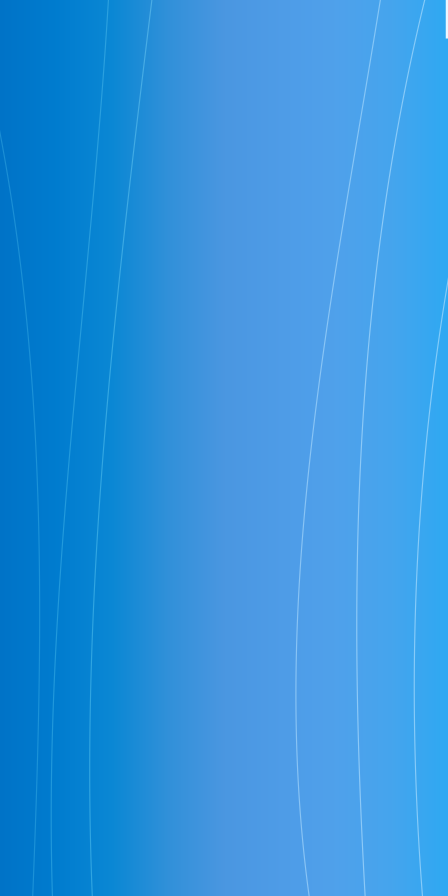
Give the GLSL for this background, as a Shadertoy shader.

```glsl
// Horizontal blue gradient through evenly spaced stops
vec3 blueGradient(float x) {
    vec3 stops[9] = vec3[9](
        vec3(0.00, 0.45, 0.78), vec3(0.00, 0.485, 0.81), vec3(0.04, 0.53, 0.83),
        vec3(0.19, 0.565, 0.85), vec3(0.29, 0.59, 0.88), vec3(0.305, 0.61, 0.905),
        vec3(0.31, 0.63, 0.92), vec3(0.27, 0.645, 0.93), vec3(0.18, 0.66, 0.95));
    float position = clamp(x, 0.0, 1.0) * 8.0;
    int index = min(int(position), 7);
    return mix(stops[index], stops[index + 1], position - float(index));
}

// Cubic Bezier value; controls run from the bottom to the top
float bezier(vec4 c, float t) {
    float s = 1.0 - t;
    return dot(c, vec4(s * s * s, 3.0 * s * s * t, 3.0 * s * t * t, t * t * t));
}

// Slope of the same curve
float bezierSlope(vec4 c, float t) {
    float s = 1.0 - t;
    return 3.0 * dot(c.yzw - c.xyz, vec3(s * s, 2.0 * s * t, t * t));
}

void mainImage(out vec4 fragColor, in vec2 fragCoord) {
    vec2 uv = fragCoord / iResolution.xy;
    float pixel = 1.0 / iResolution.x;
    float aspect = iResolution.y / iResolution.x;
    vec3 color = blueGradient(uv.x);

    // Fine sweeping strands
    vec4 strands[6] = vec4[6](
        vec4(0.073, 0.100, 0.112, -0.068),
        vec4(0.117, 0.096, 0.202, 0.242),
        vec4(0.206, 0.178, 0.257, 0.339),
        vec4(0.690, 0.598, 0.741, 0.849),
        vec4(0.815, 0.777, 0.786, 0.948),
        vec4(0.943, 0.891, 0.947, 1.146));
    float strengths[6] = float[6](0.3, 0.36, 0.45, 0.55, 0.6, 0.6);
    for (int i = 0; i < 6; i++) {
        float slope = bezierSlope(strands[i], uv.y) / aspect;
        float dist = abs(uv.x - bezier(strands[i], uv.y)) / sqrt(1.0 + slope * slope);
        float line = clamp((0.0013 - dist) / pixel + 0.5, 0.0, 1.0);
        vec3 tint = mix(vec3(0.35, 0.8, 0.95), vec3(0.72, 0.89, 1.0), smoothstep(0.1, 0.7, uv.x));
        color = mix(color, tint, line * strengths[i]);
    }

    // Pale sliver in the upper right corner
    vec2 inside = clamp((uv - vec2(0.995, 0.957)) * iResolution.xy + 0.5, 0.0, 1.0);
    color = mix(color, vec3(0.93, 0.97, 1.0), inside.x * inside.y);

    fragColor = vec4(color, 1.0);
}
```
